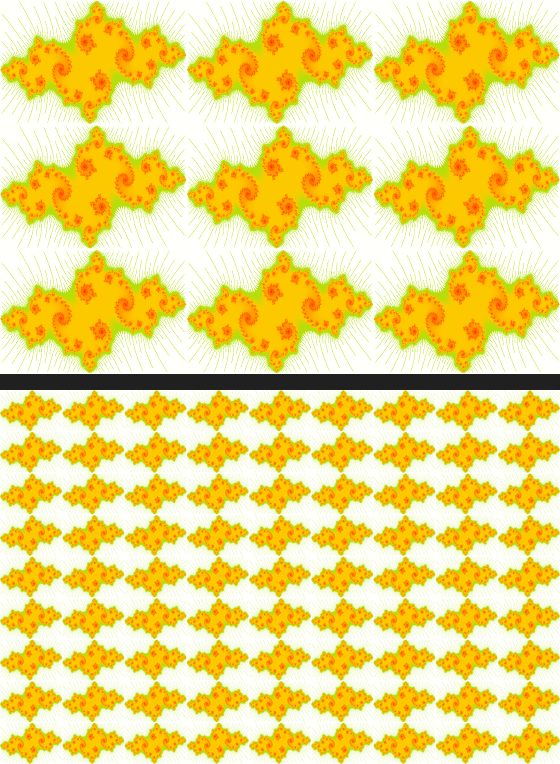
Top, the tile; bottom, the same tile 3 across and 3 down.
Write a WebGL 1 fragment shader that draws this pattern.

```glsl
precision highp float;

uniform vec2 u_resolution;

// Green rim, yellow body, orange and red spirals, by escape time.
vec3 heatColor(float escapeTime) {
  float t = log2(max(escapeTime, 1.0));
  vec3 color = mix(vec3(0.71, 0.87, 0.04), vec3(0.99, 0.79, 0.0), smoothstep(2.9, 3.7, t));
  color = mix(color, vec3(1.0, 0.61, 0.0), smoothstep(4.1, 4.9, t));
  color = mix(color, vec3(1.0, 0.43, 0.0), smoothstep(4.8, 5.5, t));
  return mix(color, vec3(1.0, 0.13, 0.0), smoothstep(5.5, 6.3, t));
}

// Julia set with hairs where an escaping orbit stays close to an axis.
vec3 juliaColor(vec2 z) {
  // Hairs taper off at the cell border, so that neighbours join cleanly.
  float border = min(1.535 - abs(z.x), 0.87 - abs(z.y));
  float hairWidth = 0.0032 * smoothstep(0.0, 0.06, border);
  float stretch = 1.0;
  float escapeTime = 200.0;

  for (int i = 1; i <= 200; i++) {
    if (i <= 8) stretch *= 2.0 * length(z);
    z = vec2(z.x * z.x - z.y * z.y, 2.0 * z.x * z.y) - vec2(0.8, 0.2);

    // Early escape away from both axes leaves the ground bare.
    if (i <= 8 && min(abs(z.x), abs(z.y)) > 10.0 + hairWidth * stretch) {
      return vec3(1.0, 1.0, 0.99);
    }
    float size2 = dot(z, z);
    if (size2 > 1e12) {
      escapeTime = float(i) - log2(0.5 * log(size2));
      break;
    }
  }
  return heatColor(escapeTime);
}

void main() {
  vec3 sum = vec3(0.0);

  // Three by three samples per pixel smooth the fine hairs.
  for (int j = 0; j < 3; j++) {
    for (int i = 0; i < 3; i++) {
      vec2 offset = (vec2(float(i), float(j)) - 1.0) / 3.0;
      vec2 cell = fract(3.0 * (gl_FragCoord.xy + offset) / u_resolution);
      sum += juliaColor((cell - 0.5) * vec2(3.07, 1.74));
    }
  }
  gl_FragColor = vec4(sum / 9.0, 1.0);
}
```
